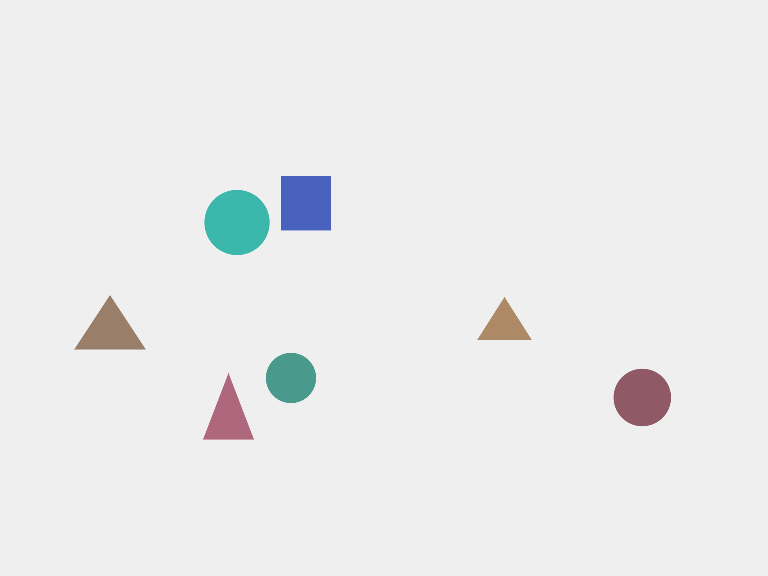
Write a Shadertoy shader that draws this background.

```glsl
// Seven flat shapes (circles, a rectangle and triangles) scattered on a pale
// grey ground. Each is a signed distance function, filled with a smooth edge.
// Lengths are in units of the canvas height, with the origin at the lower left.

const vec3 GROUND = vec3(0.937);
const vec3 TEAL   = vec3(0.231, 0.722, 0.671);
const vec3 BLUE   = vec3(0.284, 0.384, 0.741);
const vec3 UMBER  = vec3(0.600, 0.494, 0.412);
const vec3 TAN    = vec3(0.678, 0.541, 0.396);
const vec3 ROSE   = vec3(0.682, 0.404, 0.490);
const vec3 GREEN  = vec3(0.290, 0.600, 0.553);
const vec3 MAROON = vec3(0.561, 0.349, 0.396);

// Circles: centre, radius
const vec3 TEAL_DISC   = vec3(0.4115, 0.6137, 0.0566);
const vec3 GREEN_DISC  = vec3(0.5052, 0.3438, 0.0436);
const vec3 MAROON_DISC = vec3(1.1151, 0.3099, 0.0499);

// Rectangle: centre, half size
const vec4 BLUE_BLOCK = vec4(0.5313, 0.6472, 0.0434, 0.0473);

// Triangles: apex, half base, height
const vec4 UMBER_PEAK = vec4(0.1910, 0.4878, 0.0622, 0.0946);
const vec4 TAN_PEAK   = vec4(0.8759, 0.4844, 0.0475, 0.0747);
const vec4 ROSE_PEAK  = vec4(0.3967, 0.3524, 0.0443, 0.1155);

const float EDGE_PIXELS = 0.8;

float circleDist(vec2 p, vec3 disc) {
    return length(p - disc.xy) - disc.z;
}

float boxDist(vec2 p, vec4 box) {
    vec2 d = abs(p - box.xy) - box.zw;
    return max(d.x, d.y);
}

// Upright isosceles triangle: the slanted sides cut by the base line
float triangleDist(vec2 p, vec4 tri) {
    vec2 q = vec2(abs(p.x - tri.x), p.y - tri.y);
    float side = dot(q, normalize(vec2(tri.w, tri.z)));
    return max(side, -q.y - tri.w);
}

// Lay a flat colour over the canvas inside a shape
void paint(inout vec3 canvas, vec3 colour, float dist) {
    float halfEdge = 0.5 * EDGE_PIXELS / iResolution.y;
    canvas = mix(canvas, colour, 1.0 - smoothstep(-halfEdge, halfEdge, dist));
}

void mainImage(out vec4 fragColor, in vec2 fragCoord) {
    vec2 p = fragCoord / iResolution.y;
    vec3 canvas = GROUND;

    paint(canvas, TEAL, circleDist(p, TEAL_DISC));
    paint(canvas, GREEN, circleDist(p, GREEN_DISC));
    paint(canvas, MAROON, circleDist(p, MAROON_DISC));
    paint(canvas, BLUE, boxDist(p, BLUE_BLOCK));
    paint(canvas, UMBER, triangleDist(p, UMBER_PEAK));
    paint(canvas, TAN, triangleDist(p, TAN_PEAK));
    paint(canvas, ROSE, triangleDist(p, ROSE_PEAK));

    fragColor = vec4(canvas, 1.0);
}
```
